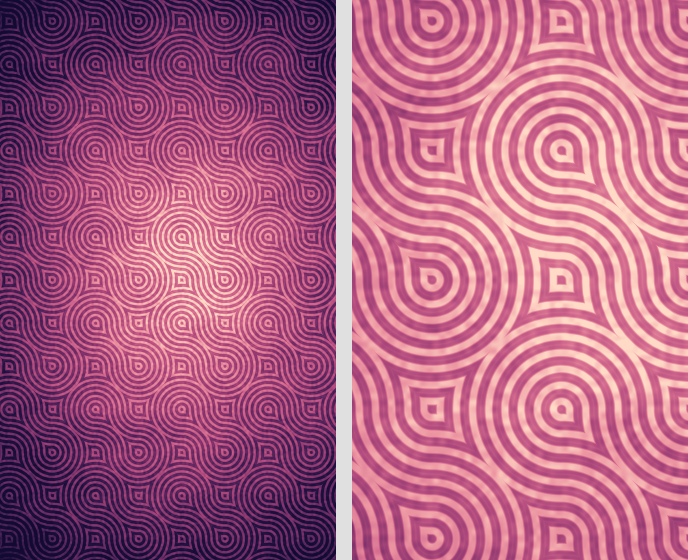
Left: the whole. Right: its middle third, enlarged.
Reproduce this pattern procedurally as a WebGL 1 fragment shader.

```glsl
precision highp float;
// Interlaced teardrop rings on a worn plum backdrop, lit by a warm off-centre glow.

uniform vec2 u_resolution;

#define CELLS_HIGH 12.98            // lattice cells over the canvas height
#define LATTICE_SHIFT vec2(0.215, 0.49)
#define RINGS 8.0                   // ridges per cell edge
#define RIDGE_HALF 0.23             // ridge half width, in ring periods
#define RELIEF 1.05                 // tone step between groove and ridge
#define GROOVE_LINE 0.3             // tone of the thin line inside a groove
#define GLOW_CENTER vec2(0.565, 0.515)
#define GLOW_TONE 5.65
#define GLOW_FALLOFF 9.9
#define WEAR 1.4
#define GRAIN 0.8

float hash(vec2 p) {
  vec3 q = fract(vec3(p.xyx) * 0.1031);
  q += dot(q, q.yzx + 33.33);
  return fract((q.x + q.y) * q.z);
}

float valueNoise(vec2 p) {
  vec2 i = floor(p);
  vec2 f = fract(p);
  f = f * f * (3.0 - 2.0 * f);
  float low = mix(hash(i), hash(i + vec2(1.0, 0.0)), f.x);
  float high = mix(hash(i + vec2(0.0, 1.0)), hash(i + 1.0), f.x);
  return mix(low, high, f.y);
}

float fbm(vec2 p) {
  float sum = 0.0;
  float weight = 0.5;
  for (int octave = 0; octave < 4; octave++) {
    sum += weight * valueNoise(p);
    p = p * 2.03 + 17.0;
    weight *= 0.5;
  }
  return sum / 0.9375;
}

// Distance to the nearer arc centre; odd-odd cells use the other diagonal.
float arcRadius(vec2 p) {
  vec2 parity = mod(floor(p), 2.0);
  vec2 f = fract(p);
  if (parity.x * parity.y > 0.5) f.x = 1.0 - f.x;
  return min(length(f), length(f - 1.0));
}

// Tone 0 is deep indigo, tone 6 is cream.
vec3 toneColor(float tone) {
  vec3 c = mix(vec3(0.07, 0.04, 0.19), vec3(0.13, 0.07, 0.25), clamp(tone + 1.0, 0.0, 1.0));
  c = mix(c, vec3(0.31, 0.14, 0.35), clamp(tone, 0.0, 1.0));
  c = mix(c, vec3(0.51, 0.20, 0.42), clamp(tone - 1.0, 0.0, 1.0));
  c = mix(c, vec3(0.69, 0.29, 0.49), clamp(tone - 2.0, 0.0, 1.0));
  c = mix(c, vec3(0.83, 0.42, 0.56), clamp(tone - 3.0, 0.0, 1.0));
  c = mix(c, vec3(0.93, 0.60, 0.64), clamp(tone - 4.0, 0.0, 1.0));
  return mix(c, vec3(1.0, 0.86, 0.78), clamp(tone - 5.0, 0.0, 1.0));
}

void main() {
  vec2 uv = gl_FragCoord.xy / u_resolution;
  vec2 pos = gl_FragCoord.xy / u_resolution.y;

  // Ridges, and a thin raised line along each groove
  float phase = arcRadius(pos * CELLS_HIGH - LATTICE_SHIFT) * RINGS;
  float offset = abs(fract(phase) - 0.5);
  float soft = 0.05 + 0.5 * RINGS * CELLS_HIGH / u_resolution.y;
  float ridge = 1.0 - smoothstep(RIDGE_HALF - soft, RIDGE_HALF + soft, offset);
  float grooveLine = smoothstep(0.46 - soft, 0.46 + soft, offset);

  // Glow fading into dark edges
  vec2 away = (uv - GLOW_CENTER) * vec2(0.75, 1.0);
  float tone = GLOW_TONE - GLOW_FALLOFF * sqrt(dot(away, away) + 0.004);
  tone += RELIEF * (2.0 * ridge - 1.0) + GROOVE_LINE * grooveLine;

  // Cloudy wear, stronger in the grooves, and fine grain
  float wear = fbm(pos * vec2(14.0, 22.0)) - 0.5;
  float grain = valueNoise(pos * 260.0) - 0.5;
  tone += WEAR * wear * mix(1.0, 0.7, ridge) + GRAIN * grain;

  gl_FragColor = vec4(toneColor(tone), 1.0);
}
```
